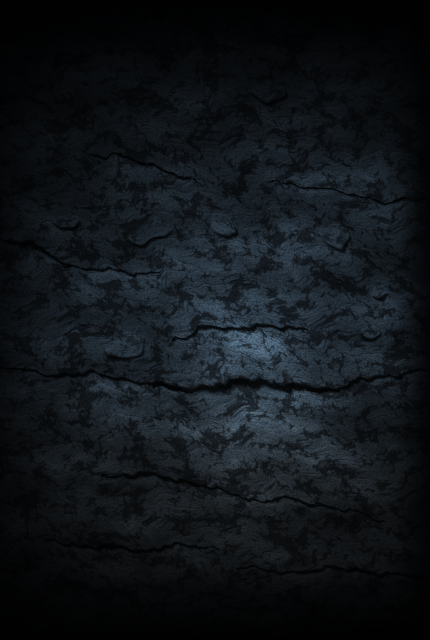
A Shadertoy shader for this texture:

```glsl
// A dark blue slate wall: pitted, blotchy rock with ragged horizontal fissures
// and raised flakes, lit by a soft off-centre glow that falls away to black.
// Relief is cellular noise bent by layered sines; cracks and flakes are distances.
const vec2  GLOW_CENTER = vec2(0.385, 0.47);
const vec2  GLOW_RADIUS = vec2(0.35, 0.34);
const float GLOW_LEVEL  = 0.235;
const vec3  COOL_TINT   = vec3(0.77, 1.0, 1.20);
const vec3  GREY_TINT   = vec3(0.87, 1.0, 1.09);
const float RELIEF      = 0.85;
const float LIGHT_STEP  = 0.0022;
const float BLOTCH      = 0.55;
const float GRAIN       = 0.40;
const float GRAIN_SCALE = 380.0;
// Fissures: start point, end point
const int CRACKS = 12;
const vec4 CRACK[CRACKS] = vec4[](
    vec4(0.00, 0.428, 0.30, 0.392), vec4(0.24, 0.396, 0.53, 0.396),
    vec4(0.48, 0.392, 0.68, 0.422), vec4(0.00, 0.630, 0.11, 0.582),
    vec4(0.09, 0.582, 0.25, 0.577), vec4(0.27, 0.476, 0.48, 0.494),
    vec4(0.16, 0.264, 0.32, 0.240), vec4(0.30, 0.243, 0.60, 0.190),
    vec4(0.07, 0.148, 0.34, 0.140), vec4(0.37, 0.112, 0.68, 0.102),
    vec4(0.14, 0.765, 0.31, 0.715), vec4(0.42, 0.715, 0.68, 0.680));
const float CRACK_WIDTH[CRACKS] = float[](
    0.003, 0.009, 0.004, 0.005, 0.002, 0.005, 0.005, 0.002, 0.004, 0.003, 0.003, 0.002);
// Raised flakes: centre, radii
const int FLAKES = 8;
const vec4 FLAKE[FLAKES] = vec4[](
    vec4(0.235, 0.638, 0.026, 0.017), vec4(0.417, 0.857, 0.026, 0.016),
    vec4(0.112, 0.655, 0.023, 0.010), vec4(0.190, 0.462, 0.026, 0.023),
    vec4(0.592, 0.542, 0.015, 0.009), vec4(0.572, 0.480, 0.014, 0.013),
    vec4(0.525, 0.630, 0.026, 0.019), vec4(0.345, 0.650, 0.022, 0.020));
// Pale mineral bands: centre, radii
const int BANDS = 6;
const vec4 BAND[BANDS] = vec4[](
    vec4(0.440, 0.373, 0.120, 0.011), vec4(0.420, 0.455, 0.100, 0.035),
    vec4(0.640, 0.538, 0.055, 0.020), vec4(0.190, 0.390, 0.080, 0.009),
    vec4(0.580, 0.715, 0.080, 0.035), vec4(0.430, 0.320, 0.110, 0.035));

vec2 hash2(vec2 p) {
    vec3 q = fract(p.xyx * vec3(0.1031, 0.1030, 0.0973));
    q += dot(q, q.yzx + 33.33);
    return fract((q.xx + q.yz) * q.zy);
}
// Distances to the nearest and second nearest feature points
vec2 cellular(vec2 p) {
    vec2 cell = floor(p), f = fract(p), nearest = vec2(9.0);
    for (int k = 0; k < 9; k++) {
        vec2 o = vec2(k % 3 - 1, k / 3 - 1);
        float d = length(o + hash2(cell + o + 50.0) - f);
        nearest = d < nearest.x ? vec2(d, nearest.x) : vec2(nearest.x, min(nearest.y, d));
    }
    return nearest;
}
vec2 sineWarp(vec2 p) {
    vec2 w = vec2(0.0);
    float amp = 0.0045, freq = 29.0;
    for (int i = 0; i < 4; i++) {
        w += amp * vec2(1.5, 1.0) * sin(freq * (p.yx + w.yx) + freq * p * 0.5 + float(i) * 2.1);
        amp *= 0.62, freq *= 2.07;
    }
    return w;
}
// Rock height: faint strata seams plus finer and finer pits
float rockHeight(vec2 p) {
    p += sineWarp(p);
    vec2 seam = cellular(p * vec2(4.0, 23.0));
    float h = 0.13 * smoothstep(0.0, 0.06, seam.y - seam.x), amp = 0.40, freq = 20.0;
    for (int i = 0; i < 5; i++) {
        h += amp * (0.5 - cellular(p * freq * vec2(0.65, 1.0) + float(i) * 7.3).x);
        amp *= 0.72, freq *= 1.95;
    }
    return h;
}
void mainImage(out vec4 fragColor, in vec2 fragCoord) {
    vec2 p = fragCoord / iResolution.y, bend = sineWarp(p), q = p + bend;
    float right = iResolution.x / iResolution.y - p.x;
    // Glow and edge falloff
    vec2 g = (p - GLOW_CENTER) / GLOW_RADIUS;
    float light = GLOW_LEVEL * exp(-dot(g, g)) + 0.006;
    light *= smoothstep(-0.02, 0.15, p.y) * smoothstep(-0.02, 0.15, 1.0 - p.y);
    light *= smoothstep(-0.12, 0.09, p.x) * smoothstep(-0.02, 0.07, right);
    // Relief lit from above, with broad stains and small dark blotches
    float h = rockHeight(p);
    float slope = h - rockHeight(p + vec2(-0.4, 1.0) * LIGHT_STEP);
    float stain = cellular((q + bend) * vec2(6.0, 17.0) + 3.7).x;
    float blotch = 0.45 * cellular(q * vec2(24.0, 38.0)).x
        + 0.32 * cellular(q * vec2(72.0, 90.0)).x + 0.23 * cellular(q * 180.0).x;
    float shade = 0.80 + 0.45 * h + RELIEF * clamp(slope, -0.35, 0.35);
    shade *= (1.33 - 0.75 * stain) * (1.0 - BLOTCH * smoothstep(0.38, 0.60, blotch));
    // Pale bands
    for (int i = 0; i < BANDS; i++) {
        vec2 d = (q - BAND[i].xy) / BAND[i].zw;
        shade *= 1.0 + 0.45 * exp(-dot(d, d));
    }
    // Flakes: lit face with a shadow beneath
    for (int i = 0; i < FLAKES; i++) {
        vec2 d = q - FLAKE[i].xy;
        float face = 1.0 - smoothstep(0.85, 1.05, length(d / FLAKE[i].zw));
        float shadow = 1.0 - smoothstep(0.8, 1.1, length((d + vec2(-0.002, 0.006)) / FLAKE[i].zw));
        shade = shade * (1.0 - 0.75 * shadow * (1.0 - face)) + 0.24 * face * (0.6 + h);
    }
    // Fissures: tapered dark gap with a lit lower lip
    for (int i = 0; i < CRACKS; i++) {
        vec4 c = CRACK[i];
        float t = clamp((p.x - c.x) / (c.z - c.x), 0.0, 1.0), taper = t * (1.0 - t);
        vec2 d = p - mix(c.xy, c.zw, t) + vec2(0.0, bend.y + 0.012 * (h - 0.2));
        float w = CRACK_WIDTH[i] * (0.25 + 3.0 * taper);
        float gap = 1.0 - smoothstep(0.2 * w, w + 0.0015, length(d));
        float rise = (d.y + w + 0.004) / 0.004;
        shade = (shade + 0.6 * taper * exp(-rise * rise)) * (1.0 - 0.85 * gap);
    }
    // Fine mineral grain
    float grain = cellular(p * GRAIN_SCALE * vec2(0.8, 1.0)).x - 0.45;
    shade = max(shade * (1.0 - GRAIN * grain), 0.05);
    vec3 tint = mix(GREY_TINT, COOL_TINT, smoothstep(0.12, 0.50, p.y));
    fragColor = vec4(tint * light * shade + vec3(0.002, 0.003, 0.005), 1.0);
}
```
